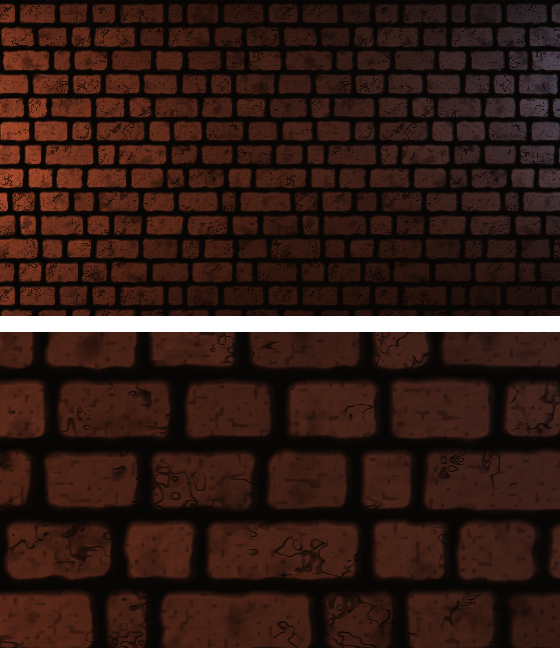
Top, the full canvas; bottom, a detail of the centre.
A WebGL 1 fragment shader for this texture:

```glsl
precision highp float;
// Old brick wall: a square tile of twelve courses, repeated across and up.
// Hashed joints give each course its brick lengths; a height field of rounded
// boxes, noise and cracks is lit warm from the left and cool from the right.

uniform vec2 u_resolution;

#define TILE 0.8935         // side of one repeat, in canvas heights
#define COURSES 12.0        // brick rows per repeat
#define BRICKS 8.0          // bricks per row and repeat
#define BASELINE 0.0255     // height of the lowest full joint
#define LENGTH_JITTER 0.58  // variation of brick lengths
#define HALF_JOINT 0.004    // half the mortar gap
#define CORNER 0.014        // corner radius
#define RELIEF 0.0065       // height of a brick above the mortar
#define ROUGHNESS 0.0035    // height of the surface noise
#define BRICK_COLOR vec3(0.60, 0.265, 0.158)
#define COOL_COLOR vec3(0.13, 0.18, 0.255)
#define JOINT_COLOR vec3(0.032, 0.022, 0.016)

struct Brick {
    vec2 local;     // position from the brick centre
    vec2 halfSize;
    vec2 id;        // the same in every repeat
};

float hash(vec2 p) {
    return fract(sin(dot(p, vec2(127.1, 311.7))) * 43758.5);
}

float noise(vec2 p) {
    vec2 i = floor(p), f = fract(p);
    f = f * f * (3.0 - 2.0 * f);
    return mix(mix(hash(i), hash(i + vec2(1.0, 0.0)), f.x),
               mix(hash(i + vec2(0.0, 1.0)), hash(i + 1.0), f.x), f.y);
}

float fbm(vec2 p) {
    float sum = 0.0, amplitude = 0.5;
    for (int i = 0; i < 3; i++) {
        sum += amplitude * noise(p);
        p = p * 2.03 + 7.3;
        amplitude *= 0.5;
    }
    return sum;
}

// Position of a vertical joint, in mean brick lengths
float jointAt(float index, float row) {
    return index + LENGTH_JITTER * hash(vec2(mod(index, BRICKS) + 3.0, row + 17.0));
}

Brick findBrick(vec2 p) {
    vec2 pitch = TILE / vec2(BRICKS, COURSES);
    float y = (p.y - BASELINE) / pitch.y;
    float row = mod(floor(y), COURSES);
    float x = p.x / pitch.x + BRICKS * hash(vec2(row, 5.0));
    float index = floor(x);
    if (x < jointAt(index, row)) index -= 1.0;
    float left = jointAt(index, row), right = jointAt(index + 1.0, row);

    Brick b;
    b.id = vec2(mod(index, BRICKS), row);
    b.local = vec2(x - 0.5 * (left + right), fract(y) - 0.5) * pitch;
    b.halfSize = 0.5 * vec2(right - left, 1.0) * pitch
               - HALF_JOINT * (0.8 + 0.5 * hash(b.id + 31.0));
    return b;
}

// Coordinates for wear, different on each brick
vec2 wearCoord(Brick b) {
    return b.local + 3.0 * vec2(hash(b.id + 2.0), hash(b.id + 9.0)) + 1.0;
}

// 1 on the brick, falling softly to 0 in the joint
float brickMask(Brick b) {
    vec2 q = abs(b.local) - b.halfSize + CORNER;
    float d = length(max(q, 0.0)) + min(max(q.x, q.y), 0.0) - CORNER;
    d += 0.005 * (noise(wearCoord(b) * 55.0) - 0.5);
    return 1.0 - smoothstep(-0.007, 0.002, d);
}

float cracks(vec2 q) {
    float ridge = abs(noise(q * 36.0 + 1.5 * noise(q * 110.0)) - 0.5);
    float patches = smoothstep(0.5, 0.7, noise(q * 24.0 + 40.0));
    return (1.0 - smoothstep(0.0, 0.08, ridge)) * patches;
}

float height(vec2 p) {
    Brick b = findBrick(p);
    vec2 q = wearCoord(b);
    float surface = RELIEF + ROUGHNESS * fbm(q * 60.0) - 0.0015 * cracks(q);
    return brickMask(b) * surface;
}

// Diffuse light, 1 on a flat surface
float diffuse(vec3 normal, vec3 toLight) {
    return max(dot(normal, toLight), 0.0) / toLight.z;
}

void main() {
    vec2 uv = gl_FragCoord.xy / u_resolution;
    vec2 p = gl_FragCoord.xy / u_resolution.y;

    // Surface normal
    vec2 e = vec2(0.0015, 0.0);
    float h = height(p);
    vec2 slope = vec2(height(p + e.xy) - h, height(p + e.yx) - h) / e.x;
    vec3 normal = normalize(vec3(-slope, 1.0));

    // Light falling off from both sides
    float warm = 0.74 * exp(-3.2 * uv.x) * diffuse(normal, vec3(-0.6, 0.3, 0.74));
    float fill = 0.28 * diffuse(normal, vec3(-0.1, 0.3, 0.95));
    float cool = exp(-5.0 * (1.0 - uv.x) - pow(abs(uv.y - 0.7) / 0.42, 2.0))
               * diffuse(normal, vec3(0.6, 0.3, 0.74));
    float vignette = exp(-pow(abs(uv.y - 0.5) / 0.75, 2.0));
    vec3 lit = BRICK_COLOR * (warm + fill) * vignette + COOL_COLOR * cool;

    // Tone of each brick, stains, pits and cracks
    Brick b = findBrick(p);
    vec2 q = wearCoord(b);
    float tone = 0.88 + 0.24 * hash(b.id + 50.0);
    tone *= 1.0 - 0.35 * smoothstep(0.45, 0.75, fbm(q * 32.0 + 11.0));
    tone *= 1.0 - 0.3 * smoothstep(0.68, 0.9, noise(q * 170.0));
    tone *= 1.0 - 0.55 * cracks(q);

    gl_FragColor = vec4(mix(JOINT_COLOR, lit * tone, brickMask(b)), 1.0);
}
```
